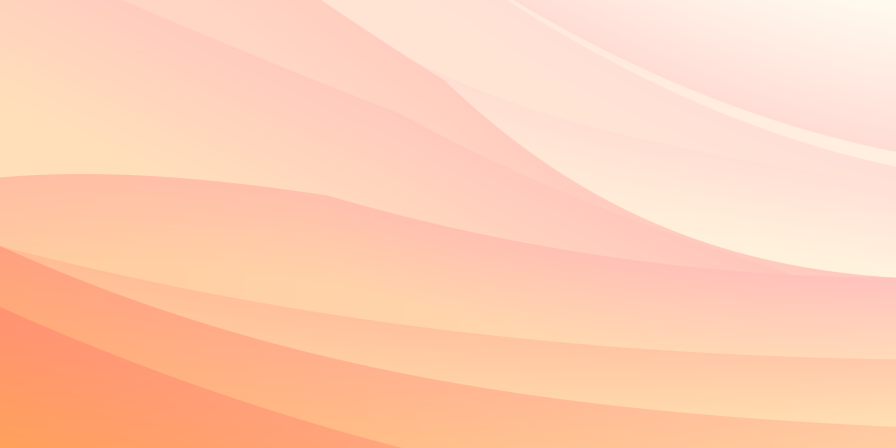
Give the GLSL for this background, as a Shadertoy shader.

```glsl
#define EDGE_SOFTNESS 1.0
#define SKY_DEPTH 0.33
#define SKY_PINK vec2(0.865, 0.835)
#define SKY_CREAM vec2(0.98, 0.935)

// Cubic through four evenly spaced levels, measured down from the top
float curve(float x, vec4 level) {
    float t = 3.0 * x;
    vec3 d1 = level.yzw - level.xyz;
    vec2 d2 = d1.yz - d1.xy;
    float d3 = d2.y - d2.x;
    return level.x + t * (d1.x + (t - 1.0) * (d2.x / 2.0 + (t - 2.0) * d3 / 6.0));
}

// Tones hold green and blue, since red is always full.
// Each vec4 packs the tone at the left and at the right of the canvas.
void addWave(inout vec2 tone, float x, float depth, float fadeDepth, vec4 rim, vec4 base) {
    vec2 rimTone = mix(rim.xy, rim.zw, x);
    vec2 baseTone = mix(base.xy, base.zw, x);
    vec2 fill = mix(rimTone, baseTone, clamp(depth / fadeDepth, 0.0, 1.0));
    float soft = EDGE_SOFTNESS * fwidth(depth);
    tone = mix(tone, fill, clamp(depth / soft + 0.5, 0.0, 1.0));
}

void mainImage(out vec4 fragColor, in vec2 fragCoord) {
    vec2 uv = fragCoord / iResolution.xy;
    float x = uv.x;
    float y = 1.0 - uv.y;

    // Edges of the waves, from the upper right to the lower left
    float ribbonTop = curve(x, vec4(-0.990, -0.339, 0.104, 0.339));
    float ribbonBottom = curve(x, vec4(-1.042, -0.352, 0.120, 0.372));
    float veil = curve(x, vec4(-0.786, -0.021, 0.286, 0.422));
    float blush = max(curve(x, vec4(-0.495, -0.034, 0.370, 0.573)),
                      curve(x, vec4(-1.570, -0.208, 0.435, 0.620)));
    float peach = max(curve(x, vec4(-0.120, 0.164, 0.419, 0.651)),
                      curve(x, vec4(-0.448, 0.117, 0.460, 0.682)));
    float coral = max(curve(x, vec4(0.396, 0.427, 0.534, 0.568)),
                      curve(x, vec4(0.156, 0.417, 0.569, 0.620)));
    float apricot = curve(x, vec4(0.549, 0.690, 0.771, 0.802));
    float amber = curve(x, vec4(0.549, 0.781, 0.901, 0.953));
    float ember = curve(x, vec4(0.685, 0.935, 1.094, 1.172));

    // Pale sky, brightening away from the ribbon
    vec2 tone = mix(SKY_PINK, SKY_CREAM, clamp((ribbonTop - y) / SKY_DEPTH, 0.0, 1.0));

    // Pale waves
    addWave(tone, x, y - ribbonTop, 0.05,
            vec4(0.89, 0.84, 0.935, 0.885), vec4(0.89, 0.84, 0.94, 0.88));
    addWave(tone, x, y - ribbonBottom, 0.15,
            vec4(0.88, 0.83, 0.875, 0.84), vec4(0.885, 0.82, 0.90, 0.84));
    addWave(tone, x, y - veil, 0.19,
            vec4(0.86, 0.80, 0.88, 0.84), vec4(0.91, 0.81, 0.95, 0.87));

    // Pink and peach waves
    addWave(tone, x, y - blush, 0.20,
            vec4(0.82, 0.76, 0.79, 0.74), vec4(0.84, 0.77, 0.83, 0.76));
    addWave(tone, x, y - peach, 0.36,
            vec4(0.805, 0.75, 0.775, 0.735), vec4(0.875, 0.725, 0.87, 0.76));
    addWave(tone, x, y - coral, 0.20,
            vec4(0.745, 0.64, 0.76, 0.745), vec4(0.80, 0.62, 0.865, 0.725));

    // Orange waves
    addWave(tone, x, y - apricot, 0.14,
            vec4(0.735, 0.58, 0.79, 0.67), vec4(0.79, 0.60, 0.87, 0.70));
    addWave(tone, x, y - amber, 0.16,
            vec4(0.63, 0.50, 0.79, 0.64), vec4(0.67, 0.47, 0.84, 0.62));
    addWave(tone, x, y - ember, 0.31,
            vec4(0.575, 0.45, 0.75, 0.55), vec4(0.63, 0.36, 0.72, 0.40));

    fragColor = vec4(1.0, tone, 1.0);
}
```
